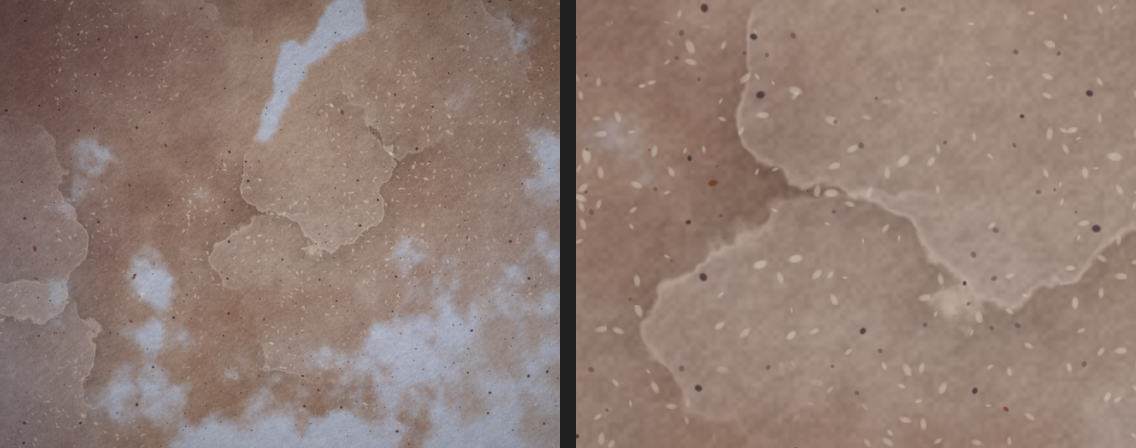
Left: the whole. Right: its middle third, enlarged.
Write a Shadertoy shader that draws this texture.

```glsl
// Weathered pinkish-tan stone with pale flaked plates, chalky white patches and fine specks.

vec2 hash2(vec2 p) {
    vec3 q = fract(p.xyx * vec3(0.1031, 0.1030, 0.0973));
    q += dot(q, q.yzx + 33.33);
    return fract((q.xx + q.yz) * q.zy);
}

float noise(vec2 p) {
    vec2 i = floor(p), f = fract(p);
    f = f * f * (3.0 - 2.0 * f);
    float low = mix(hash2(i).x, hash2(i + vec2(1, 0)).x, f.x);
    float high = mix(hash2(i + vec2(0, 1)).x, hash2(i + vec2(1, 1)).x, f.x);
    return mix(low, high, f.y);
}

float fbm(vec2 p) {
    float sum = 0.0, amp = 0.5;
    for (int i = 0; i < 6; i++) {
        sum += amp * noise(p);
        p = mat2(1.6, 1.2, -1.2, 1.6) * p + 17.3;
        amp *= 0.5;
    }
    return sum / 0.984;
}

float segment(vec2 p, vec2 a, vec2 b) {
    vec2 ab = b - a;
    return length(p - a - ab * clamp(dot(p - a, ab) / dot(ab, ab), 0.0, 1.0));
}

// One randomly turned, stretched dot in a share of the grid cells.
float specks(vec2 p, float cells, float share, float radius, float stretch) {
    vec2 g = p * cells, id = floor(g);
    vec2 place = hash2(id + 5.0), kind = hash2(id + 71.0);
    vec2 d = (fract(g) - 0.25 - 0.5 * place) / cells;
    float angle = 6.283 * kind.y, c = cos(angle), s = sin(angle);
    d = mat2(c, -s, s, c) * d;
    d.x /= stretch;
    float size = radius * (0.5 + place.x);
    float soft = 0.6 / iResolution.y + 0.3 * size;
    return step(kind.x, share) * (1.0 - smoothstep(size - soft, size + soft, length(d)));
}

void mainImage(out vec4 fragColor, in vec2 fragCoord) {
    vec2 p = fragCoord / iResolution.y;
    vec2 uv = fragCoord / iResolution.xy;
    float broad = fbm(p * 2.4 + 3.0);
    float medium = fbm(p * 9.0 + 11.0);

    // Tan ground, reddish at the upper left
    vec3 col = mix(vec3(0.54, 0.42, 0.36), vec3(0.625, 0.53, 0.47),
                   smoothstep(0.32, 0.62, 0.7 * broad + 0.3 * medium));
    float corner = 1.0 - smoothstep(0.05, 0.75, length(p - vec2(0.0, 0.92)) + 0.4 * (medium - 0.5));
    col = mix(col, vec3(0.46, 0.33, 0.32), 0.8 * corner);

    // Milky mauve haze, thicker below and to the right
    float haze = smoothstep(0.7, 0.05, uv.y) * 0.5 + smoothstep(0.65, 1.0, uv.x) * 0.3;
    haze *= smoothstep(0.3, 0.65, 0.6 * fbm(p * 3.2 + 40.0) + 0.4 * medium);
    col = mix(col, vec3(0.65, 0.635, 0.655), haze);
    col = mix(col, vec3(0.55, 0.48, 0.50), 0.65 * smoothstep(0.32, 0.0, uv.x) * smoothstep(0.85, 0.4, uv.y));

    // Thin flaked plates with ragged, unevenly lit rims
    vec2 warp = vec2(fbm(p * 4.0 + 60.0), fbm(p * 4.0 + 80.0)) - 0.5;
    float ragged = 0.07 * (fbm(p * 16.0 + 7.0) - 0.5);
    for (int i = 0; i < 7; i++) {
        float n = float(i);
        vec2 centre = fract(vec2(0.02, 0.2) + n * vec2(0.7549, 0.5698)) * vec2(1.25, 1.0);
        vec2 size = 0.13 + 0.12 * hash2(vec2(n, 9.0));
        vec2 q = (p + 0.3 * warp - centre) / size;
        float d = (length(q) - 1.0) * min(size.x, size.y) + ragged;
        float lit = smoothstep(0.36, 0.6, fbm(p * 3.5 + n * 13.0));
        float inside = smoothstep(0.004, -0.004, d);
        float fade = 0.3 + 0.7 * exp(min(d, 0.0) * 11.0);
        col = mix(col, vec3(0.64, 0.59, 0.575), inside * fade * (0.12 + 0.32 * lit));
        col *= 1.0 - 0.11 * lit * (1.0 - inside) * exp(-max(d, 0.0) * 28.0);
        col += vec3(0.055, 0.05, 0.04) * lit * exp(-pow((d + 0.004) / 0.004, 2.0));
    }

    // Chalky patches: clusters low and at the right, plus one slanting streak
    float cover = 0.55 * medium + 0.45 * fbm(p * 3.1 + 25.0) - 0.09;
    cover += 0.12 * smoothstep(0.5, 0.1, uv.y) * smoothstep(0.15, 0.4, uv.x);
    cover += 0.12 * smoothstep(0.78, 0.97, uv.x) * smoothstep(0.3, 0.6, uv.y);
    vec2 bent = p + 0.08 * warp;
    float streak = min(segment(bent, vec2(0.58, 0.69), vec2(0.65, 0.89)),
                       segment(bent, vec2(0.69, 0.88), vec2(0.80, 0.96)));
    cover += 0.24 * exp(-pow(streak / 0.028, 2.0));
    cover += 0.06 * (fbm(p * 38.0) - 0.5);
    float chalk = smoothstep(0.51, 0.66, cover);
    col = mix(col, vec3(0.67, 0.695, 0.765), 0.9 * chalk);

    // Slanting mineral grain and fine mottling
    vec2 slant = mat2(0.8, -0.6, 0.6, 0.8) * p;
    col += 0.035 * (noise(slant * vec2(70.0, 190.0)) - 0.5);
    col += 0.045 * (noise(p * 260.0) - 0.5) + 0.05 * (fbm(p * 55.0) - 0.5);

    // Pale glints, then dark and rusty specks
    float glint = 0.5 * specks(p, 75.0, 0.22, 0.0016, 2.0) + 0.6 * specks(p + 3.7, 38.0, 0.16, 0.0021, 1.8);
    glint *= smoothstep(0.35, 0.6, fbm(p * 6.0 + 90.0));
    col = mix(col, vec3(0.80, 0.75, 0.69), glint);
    col = mix(col, vec3(0.22, 0.16, 0.18), 0.75 * specks(p + 8.1, 24.0, 0.15, 0.0019, 1.2));
    col = mix(col, vec3(0.30, 0.24, 0.25), 0.5 * specks(p + 1.3, 60.0, 0.09, 0.0013, 1.2));
    col = mix(col, vec3(0.42, 0.17, 0.10), 0.7 * specks(p + 5.9, 13.0, 0.07, 0.0025, 1.5));

    // Lens falloff, strongest at the left
    vec2 off = uv - vec2(0.56, 0.48);
    col *= 1.04 - 0.55 * dot(off, off);
    fragColor = vec4(clamp(col, 0.0, 1.0), 1.0);
}
```
